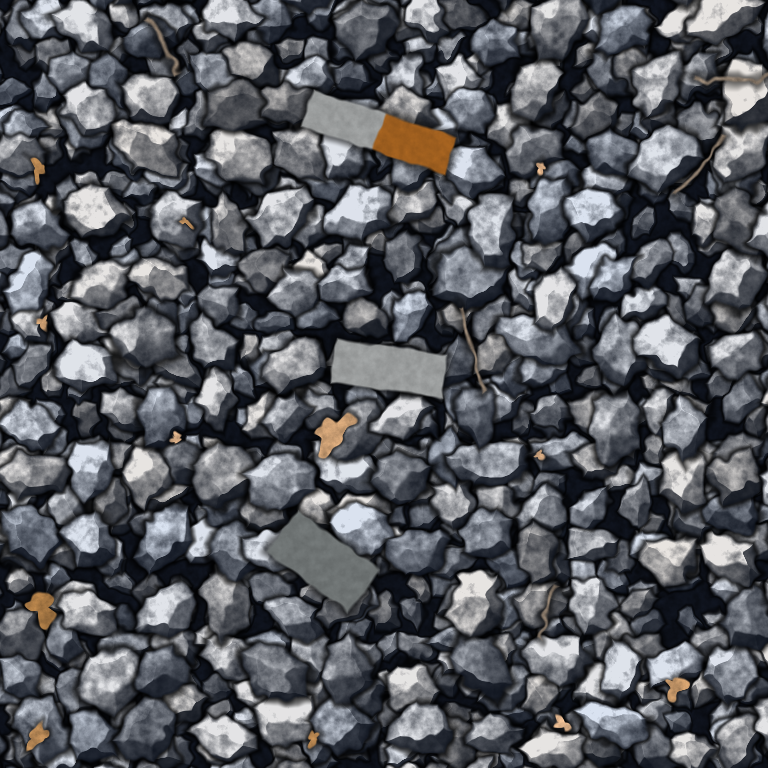
Write a WebGL 1 fragment shader that draws this texture.

```glsl
precision highp float;
// Crushed grey gravel seen from above, with a few flat scraps, leaf flakes and twigs.
// Three layers of jittered grids hold faceted convex stones, painted from small and
// dark to large and bright; each item darkens what lies around its outline.
uniform vec2 u_resolution;

const float EDGE = 0.0022;          // softness of outlines, in canvas heights
const float STONE_GAIN = 1.28;      // overall brightness of the stones
const float MOTTLE = 0.55;          // strength of the mineral pattern
const float GAP_SHADE = 0.22;       // light left in the gaps beside a stone
const float ROUGHNESS = 0.010;      // raggedness of stone outlines
const float DEBRIS_CELLS = 6.0;
const vec3 LIGHT = vec3(-0.36, 0.58, 0.73);
const vec3 GROUND = vec3(0.05, 0.065, 0.10);
const vec3 STONE_DARK = vec3(0.03, 0.05, 0.09);
const vec3 STONE_BRIGHT = vec3(0.88, 0.89, 0.91);
const vec3 LEAF_DARK = vec3(0.64, 0.46, 0.26);
const vec3 LEAF_PALE = vec3(0.88, 0.71, 0.56);
const vec3 TWIG = vec3(0.52, 0.46, 0.40);
const vec3 SCRAP = vec3(0.60, 0.61, 0.61);
const vec3 SCRAP_DARK = vec3(0.43, 0.45, 0.45);
const vec3 CORK = vec3(0.62, 0.37, 0.12);

vec4 hash4(vec2 p) {
  vec4 v = fract(p.xyxy * vec4(0.1031, 0.1030, 0.0973, 0.1099));
  v += dot(v, v.wzxy + 33.33);
  return fract((v.xxyz + v.yzzw) * v.zywx);
}

float noise(vec2 p) {
  vec2 i = floor(p), f = fract(p);
  f = f * f * (3.0 - 2.0 * f);
  return mix(mix(hash4(i).x, hash4(i + vec2(1, 0)).x, f.x),
             mix(hash4(i + vec2(0, 1)).x, hash4(i + vec2(1, 1)).x, f.x), f.y);
}

float fbm(vec2 p) {
  float sum = 0.0, amp = 0.5;
  for (int i = 0; i < 4; i++) {
    sum += amp * noise(p);
    p = mat2(1.6, 1.2, -1.2, 1.6) * p + 7.3;
    amp *= 0.5;
  }
  return sum / 0.9375;
}

mat2 turn(float a) { return mat2(cos(a), -sin(a), sin(a), cos(a)); }

float boxDistance(vec2 p, vec2 halfSize) {
  vec2 d = abs(p) - halfSize;
  return length(max(d, 0.0)) + min(max(d.x, d.y), 0.0);
}

// Paints a shape of signed distance d with a soft contact shadow.
void paint(inout vec3 col, float d, vec3 paintCol) {
  col *= mix(0.45, 1.0, smoothstep(0.0, 0.012, d));
  col = mix(paintCol, col, smoothstep(-EDGE, EDGE, d));
}

// One grid of faceted stones; radius is relative to a cell.
void addStones(inout vec3 col, vec2 p, float cells, float radius,
               float presence, float gain, float mottle) {
  vec2 g = p * cells, base = floor(g);
  for (int y = -1; y <= 1; y++) for (int x = -1; x <= 1; x++) {
    vec2 id = base + vec2(x, y), key = id + cells * 7.0;
    vec4 r = hash4(key), s = hash4(key + 91.7);
    if (s.x > presence) continue;
    float size = radius * mix(0.72, 1.0, r.w);
    vec2 stretch = vec2(1.2, mix(0.75, 1.0, s.y));
    mat2 spin = turn(r.z * 6.2832);
    vec2 q = spin * (g - id - mix(vec2(0.25), vec2(0.75), r.xy)) / (size * stretch);
    if (dot(q, q) > 2.8) continue;

    // Tilted top plane cut by seven side planes.
    vec2 tilt = (s.zw - 0.5) * 0.8;
    float height = 0.5 + dot(q, tilt), outline = -9.0;
    vec3 normal = normalize(vec3(-tilt, 1.0));
    for (int k = 0; k < 7; k++) {
      vec4 h = hash4(key + float(k) * 17.3 + 5.1);
      float a = (float(k) + 0.7 * h.x) * 0.8976;
      vec2 dir = vec2(cos(a), sin(a));
      float d = dot(q, dir) - mix(0.72, 1.02, h.y);
      float slope = mix(0.6, 2.2, h.z);
      float side = -d * slope;
      normal = mix(normal, normalize(vec3(dir * slope, 1.0)),
                   smoothstep(-0.07, 0.07, height - side));
      height = min(height, side);
      outline = max(outline, d);
    }

    vec3 light = vec3(spin * LIGHT.xy, LIGHT.z);
    float diffuse = 0.14 + 0.86 * max(dot(normalize(normal), light), 0.0);
    float albedo = mix(0.42, 0.95, hash4(key + 43.9).x);
    float tone = albedo * diffuse * gain * STONE_GAIN;
    tone *= 1.0 + MOTTLE * mottle;
    tone *= mix(0.55, 1.0, smoothstep(0.0, 0.16, -outline));
    vec3 stone = mix(STONE_DARK, STONE_BRIGHT, clamp(tone, 0.0, 1.0));
    stone *= 1.0 + (s.z - 0.5) * vec3(0.07, 0.01, -0.07);

    float soft = EDGE * cells / size;
    col *= mix(GAP_SHADE, 1.0, smoothstep(0.0, 0.24, outline));
    col = mix(stone, col, smoothstep(-soft, soft, outline));
  }
}

// Leaf flakes and twigs scattered over a coarse grid.
void addDebris(inout vec3 col, vec2 p, float grain) {
  vec2 base = floor(p * DEBRIS_CELLS);
  for (int y = -1; y <= 1; y++) for (int x = -1; x <= 1; x++) {
    vec2 id = base + vec2(x, y);
    vec4 r = hash4(id + 311.0), s = hash4(id + 527.0);
    if (r.w > 0.5) continue;
    vec2 q = turn(s.x * 6.2832) * (p - (id + 0.2 + 0.6 * r.xy) / DEBRIS_CELLS);
    if (s.y < 0.35) {
      q.y += 6.0 * q.x * q.x * (s.z - 0.5);
      float twig = boxDistance(q, vec2(mix(0.02, 0.06, s.w), 0.0025));
      paint(col, twig, TWIG * (0.7 + 0.6 * grain));
    } else {
      float a = atan(q.y, q.x);
      float lobes = 0.75 + 0.2 * sin(3.0 * a + r.z * 6.0) + 0.12 * sin(5.0 * a);
      float leaf = length(q * vec2(1.0, 1.7)) - mix(0.010, 0.040, s.w * s.w) * lobes;
      paint(col, leaf, mix(LEAF_DARK, LEAF_PALE, s.z) * (0.75 + 0.5 * grain));
    }
  }
}

// A flat, slightly ragged strip; the part right of tipStart takes the tip colour.
void addStrip(inout vec3 col, vec2 p, vec2 center, vec2 halfSize, float angle,
              vec3 body, vec3 tip, float tipStart, float grain) {
  vec2 q = turn(angle) * (p - center);
  vec3 face = mix(body, tip, smoothstep(-EDGE, EDGE, q.x - tipStart));
  paint(col, boxDistance(q, halfSize), face * (0.9 + 0.2 * grain));
}

void main() {
  vec2 p = gl_FragCoord.xy / u_resolution.y;
  float blotch = fbm(p * 48.0), grain = fbm(p * 130.0 + 19.0);
  float mottle = 1.7 * (blotch - 0.5) + 1.5 * (grain - 0.5);
  vec2 rough = p + ROUGHNESS * (vec2(noise(p * 75.0), noise(p * 75.0 + 40.0)) - 0.5);

  vec3 col = GROUND * (0.6 + 0.8 * grain);
  addStones(col, rough, 23.0, 0.56, 0.95, 0.72, mottle);
  addStones(col, rough, 16.0, 0.55, 0.85, 0.92, mottle);
  addStones(col, rough, 12.0, 0.52, 0.80, 1.05, mottle);
  addDebris(col, rough, grain);

  vec2 worn = mix(p, rough, 0.5);
  addStrip(col, worn, vec2(0.494, 0.828), vec2(0.098, 0.025), -0.32,
           SCRAP, CORK, 0.0, grain);
  addStrip(col, worn, vec2(0.507, 0.520), vec2(0.073, 0.028), -0.14,
           SCRAP, SCRAP, 1.0, grain);
  addStrip(col, worn, vec2(0.420, 0.270), vec2(0.066, 0.034), -0.63,
           SCRAP_DARK, SCRAP_DARK, 1.0, grain);
  gl_FragColor = vec4(col, 1.0);
}
```
